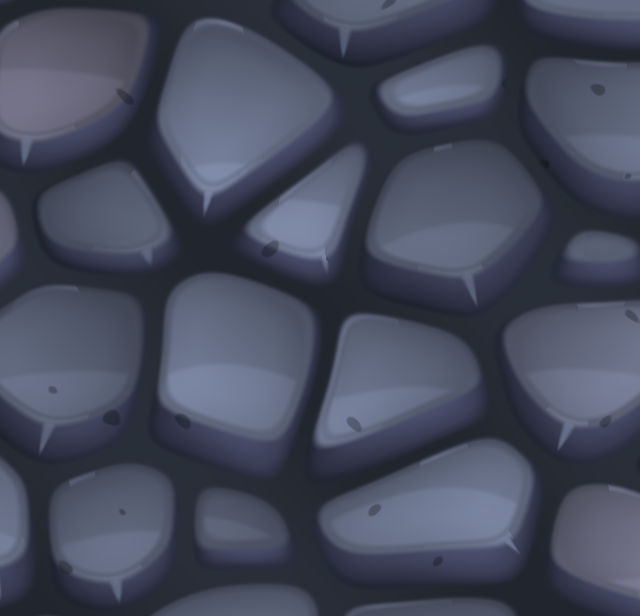
This texture is drawn by a Shadertoy shader. Its source:

```glsl
#define ROWS 3.9
#define JITTER 0.76
#define SIZE_SPREAD 0.42
#define GAP 0.042
#define ROUNDING 15.0
#define BEVEL 0.055
#define SOFT 0.022
#define PIT_ROWS 7.5
#define PIT_SHARE 0.42
#define STONE_TINT vec3(0.92, 1.0, 1.21)
#define SIDE_TINT vec3(0.92, 0.98, 1.36)
#define GAP_COLOR vec3(0.145, 0.165, 0.2)

float hash(vec2 p) {
    return fract(sin(dot(p, vec2(127.1, 311.7))) * 43758.5453);
}

// Seed point of a stone in xy, its size weight in z
vec3 seed(vec2 cell) {
    vec2 jitter = vec2(hash(cell), hash(cell + 37.3)) - 0.5;
    return vec3(cell + 0.5 + JITTER * jitter, SIZE_SPREAD * hash(cell + 71.9));
}

float power(vec2 p, vec3 s) {
    vec2 d = p - s.xy;
    return dot(d, d) - s.z;
}

// Round dark pits, scattered one at most per grid cell
float pits(vec2 p) {
    p += 0.06 * sin(p.yx * 9.0);
    vec2 id = floor(p);
    vec2 center = 0.25 + 0.5 * vec2(hash(id + 5.1), hash(id + 9.7));
    float radius = mix(0.035, 0.12, hash(id + 13.3));
    float d = length((fract(p) - center) * vec2(0.95, 1.1));
    return step(hash(id + 21.7), PIT_SHARE) * smoothstep(radius + 0.02, radius - 0.02, d);
}

void mainImage(out vec4 fragColor, in vec2 fragCoord) {
    vec2 uv = fragCoord / iResolution.y;
    vec2 p = uv * ROWS * vec2(0.94, 1.08) + vec2(3.0, 8.0);
    p += 0.035 * sin(p.yx * 3.7 + vec2(0.0, 1.8));
    vec2 home = floor(p);

    // Owning stone: smallest weighted distance
    vec2 cell = home;
    float nearest = 1e3;
    for (int y = -2; y <= 2; y++)
    for (int x = -2; x <= 2; x++) {
        vec2 c = home + vec2(x, y);
        float d = power(p, seed(c));
        if (d < nearest) { nearest = d; cell = c; }
    }
    vec3 stone = seed(cell);
    float depth = 0.11 + 0.17 * stone.z / SIZE_SPREAD;

    // Rounded outline and raised top face from the borders with all neighbours
    float outlineSum = 0.0, topSum = 0.0;
    float low1 = 1e3, low2 = 1e3;
    vec2 normal1 = vec2(0.0, 1.0), normal2 = normal1;
    for (int y = -3; y <= 3; y++)
    for (int x = -3; x <= 3; x++) {
        if (x == 0 && y == 0) continue;
        vec3 other = seed(cell + vec2(x, y));
        vec2 away = stone.xy - other.xy;
        float len = length(away);
        vec2 n = away / len;
        float edge = (power(p, other) - nearest) / (2.0 * len);
        float lip = edge - depth * max(n.y, 0.0);
        outlineSum += exp(-ROUNDING * edge);
        topSum += exp(-ROUNDING * lip);
        if (n.y > 0.1) {
            if (lip < low1) {
                low2 = low1; normal2 = normal1;
                low1 = lip; normal1 = n;
            } else if (lip < low2) {
                low2 = lip; normal2 = n;
            }
        }
    }
    float outline = -log(outlineSum) / ROUNDING - GAP;
    float top = -log(topSum) / ROUNDING - GAP;

    // Per-stone tone and light direction
    vec2 local = p - stone.xy;
    float tone = mix(0.84, 1.14, hash(cell + 43.1));
    float angle = mix(-2.6, -0.3, hash(cell + 55.7));
    float slope = dot(local, vec2(cos(angle), sin(angle)));
    float warm = smoothstep(0.72, 1.0, hash(cell + 63.9));
    vec3 tint = mix(STONE_TINT, vec3(1.02, 0.97, 1.14), warm);

    // Side, bevel and face, each with a soft gradient
    float sideValue = 0.2 + 0.09 * smoothstep(0.0, depth, outline) + 0.03 * sin(local.x * 4.0);
    vec3 color = SIDE_TINT * sideValue * mix(1.0, tone, 0.6);
    float bevelValue = 0.36 + 0.07 * clamp(slope, -1.0, 1.0);
    color = mix(color, tint * bevelValue * tone, smoothstep(-SOFT, SOFT, top));

    float arc = local.y + 0.45 * local.x * local.x - 0.16 * sin(angle * 5.0);
    float facet = smoothstep(0.03, -0.02, arc) * smoothstep(-0.7, 0.0, arc);
    float faceValue = 0.43 + 0.17 * clamp(slope, -0.7, 0.6) + 0.045 * facet;
    faceValue -= 0.035 * smoothstep(0.25, 0.0, top);
    float face = smoothstep(BEVEL - SOFT, BEVEL + SOFT, top);
    color = mix(color, tint * faceValue * tone, face);

    // Pale chipped lip with a tapering spike down the lowest corner
    float corner = (low2 - low1) / max(length(normal1 - normal2), 0.05);
    float chipped = step(normal1.x * normal2.x, 0.0) * step(0.3, hash(cell + 81.3));
    float lipLine = exp(-pow((top - 0.5 * BEVEL) / 0.018, 2.0)) * exp(-3.5 * corner);
    float taper = 0.065 * clamp(outline / depth, 0.0, 1.0);
    float spike = smoothstep(taper, taper * 0.3 - 0.005, corner)
                * smoothstep(0.02, 0.1, outline) * smoothstep(BEVEL, 0.0, top);
    color = mix(color, STONE_TINT * 0.53 * tone, chipped * max(0.6 * lipLine, 0.65 * spike));

    // Pits, then the shaded rim and the dark gaps
    color *= 1.0 - 0.27 * pits(uv * PIT_ROWS + 2.0);
    color *= mix(0.82, 1.0, smoothstep(0.0, 0.07, outline));
    vec3 gap = GAP_COLOR * (1.0 + 0.12 * sin(p.x * 2.0 + p.y * 1.4));
    color = mix(gap, color, smoothstep(-SOFT, SOFT, outline));
    fragColor = vec4(color, 1.0);
}
```
